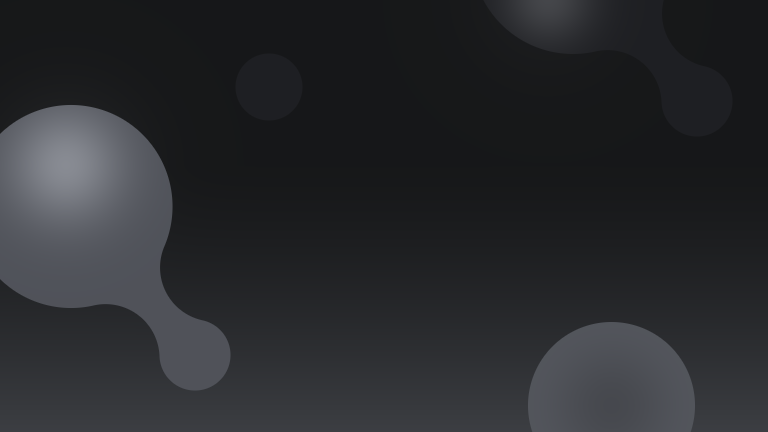
A WebGL 2 fragment shader for this background:

```glsl
#version 300 es
precision highp float;
// Dark studio backdrop: a charcoal gradient that lifts toward the floor, two
// liquid blobs (circle pairs joined by a filleted neck) and two plain discs.
// All shapes are distance functions; soft Gaussian lights glow in and around them.

uniform vec2 u_resolution;
out vec4 outColor;

// Lengths are fractions of the canvas height, origin at the lower left.
const vec3 NIGHT = vec3(0.088, 0.092, 0.098);
const vec3 FLOOR = vec3(0.235, 0.243, 0.260);
const float HORIZON = 0.618;     // height where the gradient begins
const float RAMP = 1.44;         // easing of the gradient

const vec2 HEAD = vec2(0.1644, 0.5220);
const vec2 DROP = vec2(0.4514, 0.1782);
const float HEAD_RADIUS = 0.2350;
const float DROP_RADIUS = 0.0822;
const float FILLET = 0.1250;     // radius of the concave neck arcs
const vec2 TWIN_SHIFT = vec2(1.1620, 0.5880);

const vec3 STEEL = vec3(0.312, 0.322, 0.350);
const vec3 SHADE = vec3(0.118, 0.122, 0.136);
const vec3 LIGHT_TINT = vec3(0.98, 0.99, 1.0);
const vec2 STEEL_LIGHT = vec2(0.1528, 0.6180);
const vec2 SHADE_LIGHT = vec2(1.2685, 1.0046);

const vec2 DISC = vec2(0.6227, 0.7986);
const float DISC_RADIUS = 0.0775;
const vec2 MOON = vec2(1.4155, 0.0613);
const float MOON_RADIUS = 0.1933;
const vec3 MOON_CORE = vec3(0.275, 0.283, 0.305);
const vec3 MOON_RIM = vec3(0.322, 0.332, 0.358);

float cross2(vec2 a, vec2 b) { return a.x * b.y - a.y * b.x; }

// Two circles joined by arcs tangent to both.
float blobDistance(vec2 p) {
    vec2 span = DROP - HEAD;
    float len = length(span);
    vec2 axis = span / len;
    vec2 q = p - HEAD;
    q = vec2(dot(q, axis), abs(cross2(axis, q)));

    // Centre of the fillet arc, in the mirrored frame along the axis
    float toHead = HEAD_RADIUS + FILLET;
    float toDrop = DROP_RADIUS + FILLET;
    float x = (toHead * toHead - toDrop * toDrop + len * len) / (2.0 * len);
    vec2 arc = vec2(x, sqrt(toHead * toHead - x * x));
    vec2 tail = vec2(len, 0.0);

    bool inNeck = cross2(arc, q) < 0.0 && cross2(arc - tail, q - tail) > 0.0;
    if (inNeck) return FILLET - length(q - arc);
    return min(length(q) - HEAD_RADIUS, length(q - tail) - DROP_RADIUS);
}

float glow(vec2 p, vec2 center, float size) {
    vec2 d = (p - center) / size;
    return exp(-dot(d, d));
}

// Coverage of a shape, smoothed over about one pixel
float cover(float d) {
    return clamp(0.5 - d * u_resolution.y, 0.0, 1.0);
}

void main() {
    vec2 p = gl_FragCoord.xy / u_resolution.y;

    // Backdrop and faint halos
    float rise = pow(clamp(1.0 - p.y / HORIZON, 0.0, 1.0), RAMP);
    vec3 color = mix(NIGHT, FLOOR, rise);
    color += LIGHT_TINT * 0.055 * glow(p, STEEL_LIGHT, 0.17);
    color += LIGHT_TINT * 0.025 * glow(p, SHADE_LIGHT, 0.17);

    // Bright blob at the left
    vec3 steel = STEEL + LIGHT_TINT * 0.225 * glow(p, STEEL_LIGHT, 0.132);
    color = mix(color, steel, cover(blobDistance(p)));

    // Dim twin at the upper right
    vec3 shade = SHADE + LIGHT_TINT * 0.155 * glow(p, SHADE_LIGHT, 0.105);
    color = mix(color, shade, cover(blobDistance(p - TWIN_SHIFT)));

    // Small dim disc and the large disc on the floor
    color = mix(color, SHADE, cover(length(p - DISC) - DISC_RADIUS));
    float moonDist = length(p - MOON);
    vec3 moon = mix(MOON_CORE, MOON_RIM, smoothstep(0.0, MOON_RADIUS, moonDist));
    color = mix(color, moon, cover(moonDist - MOON_RADIUS));

    outColor = vec4(color, 1.0);
}
```
